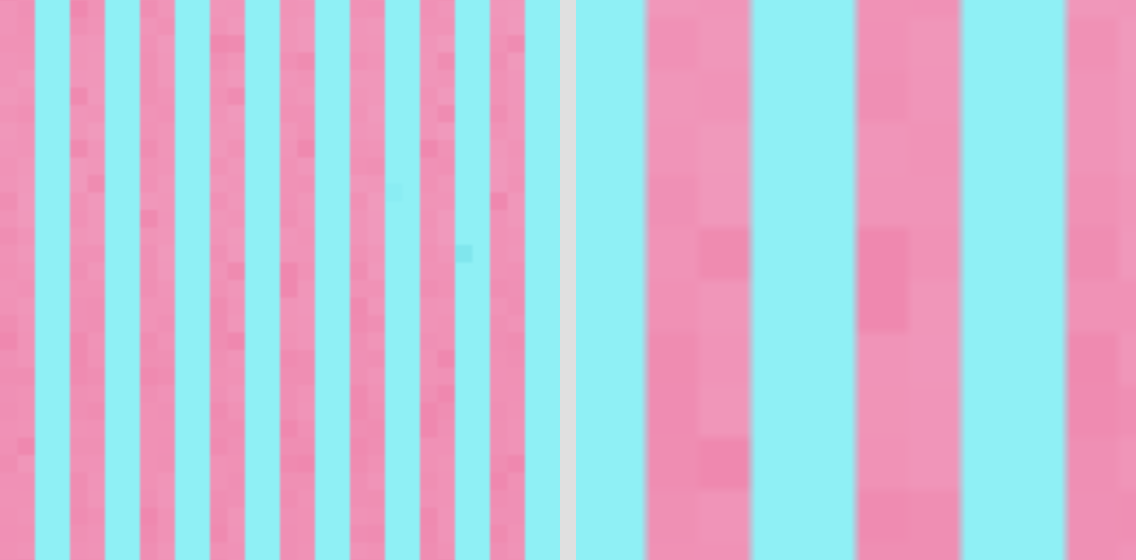
Left: the whole. Right: its middle third, enlarged.
This pattern is drawn by a Shadertoy shader. Its source:

```glsl
// Eight vertical pink stripes on cyan, each stripe as wide as its gap.
// Pink is split into two columns of square cells whose tint varies by hash,
// deeper on the left and toward the bottom; cyan carries a pale fleck or two.

#define STRIPES 8.0
#define CELLS 32.0
#define EDGE 0.006
#define CYAN vec3(0.56, 0.94, 0.96)
#define PINK_LIGHT vec3(0.942, 0.605, 0.740)
#define PINK_DEEP vec3(0.937, 0.535, 0.685)
#define FLECK_COLOR vec3(0.50, 0.90, 0.93)
#define FLECK_CELL vec2(26.0, 17.0)
#define FAINT_CELL vec2(22.0, 20.5)
#define LEFT_BIAS 0.14
#define LOW_BIAS 0.24

float hash(vec2 p) {
    return fract(sin(dot(p, vec2(127.1, 311.7))) * 43758.5453);
}

// Linear ramp across an edge, never thinner than one pixel
float ramp(float dist) {
    float width = max(EDGE, 1.0 / min(iResolution.x, iResolution.y));
    return clamp(dist / width + 0.5, 0.0, 1.0);
}

// Depth of tint in one cell: fine grain, taller patches and broad biases
float cellTint(float column, float row) {
    float grain = hash(vec2(column, row));
    float patchTint = hash(vec2(column + 51.0, floor(row / 3.0)));
    float left = 1.0 - mod(column, 2.0);
    float low = 1.0 - smoothstep(0.25, 0.65, row / CELLS);
    float tint = 0.42 * grain * grain + 0.26 * patchTint;
    tint += LEFT_BIAS * left + LOW_BIAS * low;
    return clamp(tint + 0.35 * step(0.95, grain), 0.0, 1.0);
}

// Tint of a column with softened joins between its rows
float columnTint(float column, float y) {
    float join = floor(y * CELLS + 0.5);
    float above = ramp(y - join / CELLS);
    return mix(cellTint(column, join - 1.0), cellTint(column, join), above);
}

// Coverage of one square cell
float cellMask(vec2 uv, vec2 cell) {
    vec2 d = 0.5 / CELLS - abs(uv - (cell + 0.5) / CELLS);
    return ramp(d.x) * ramp(d.y);
}

void mainImage(out vec4 fragColor, in vec2 fragCoord) {
    vec2 uv = fragCoord / iResolution.xy;

    // Nearest inner stripe edge; odd edges have pink on their left
    float bands = 2.0 * STRIPES;
    float edge = clamp(floor(uv.x * bands + 0.5), 1.0, bands - 1.0);
    float side = 1.0 - 2.0 * mod(edge, 2.0);
    float pinkMask = ramp(side * (uv.x - edge / bands));

    // Two cell columns inside the stripe
    float stripe = floor(uv.x * STRIPES + 0.25);
    float middle = (stripe + 0.25) / STRIPES;
    float tint = mix(columnTint(2.0 * stripe, uv.y),
                     columnTint(2.0 * stripe + 1.0, uv.y),
                     ramp(uv.x - middle));
    vec3 pink = mix(PINK_LIGHT, PINK_DEEP, tint);

    // Cyan ground with its flecks
    float fleck = max(cellMask(uv, FLECK_CELL), 0.3 * cellMask(uv, FAINT_CELL));
    vec3 ground = mix(CYAN, FLECK_COLOR, fleck);

    fragColor = vec4(mix(ground, pink, pinkMask), 1.0);
}
```
